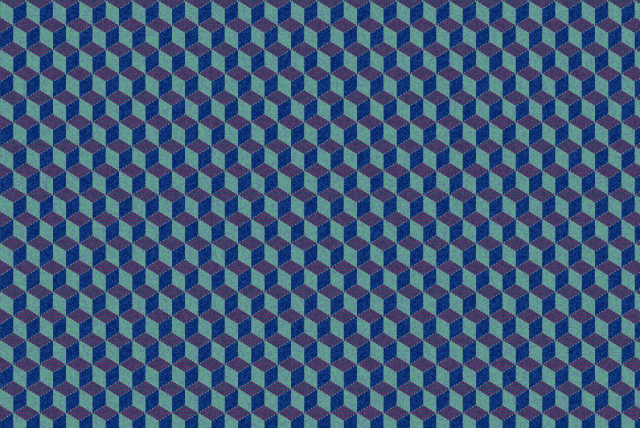
Write a Shadertoy shader that draws this pattern.

```glsl
const float RISE = 0.3055; // half height of a cube's top, in cube widths

float hash(vec2 c) {
    vec3 q = fract(c.xyx * vec3(0.1031, 0.1030, 0.0973));
    q += dot(q, q.yzx + 33.33);
    return fract((q.x + q.y) * q.z);
}

// Offset from the centre of the nearest cube in one of the two staggered lattices
vec2 cubeOffset(vec2 p) {
    vec2 period = vec2(1.0, 6.0 * RISE);
    return mod(p + 0.5 * period, period) - 0.5 * period;
}

vec3 clothColor(vec2 p) {
    vec2 q = cubeOffset(p);
    float staggered = step(2.0 * RISE, abs(q.y) + 2.0 * RISE * abs(q.x));
    if (staggered > 0.5) q = cubeOffset(p - vec2(0.5, 3.0 * RISE));

    // Stitches: one random value per thread crossing
    vec2 stitch = floor(p * vec2(18.0, 20.0));
    float grain = hash(stitch + 400.0);
    float tint = hash(stitch + 731.0);

    // Three faces: striped top, light left side, dark right side
    float ridge = q.y - 2.0 * RISE * abs(q.x);
    vec3 color;
    if (ridge > 0.0) {
        float stripe = step(0.62 - 0.12 * staggered, fract(p.y * 8.0 + 0.25 * grain));
        color = mix(vec3(0.32, 0.20, 0.39), vec3(0.20, 0.27, 0.39), stripe);
        color += (grain - 0.5) * vec3(0.12, 0.06, 0.07);
    } else if (q.x < 0.0) {
        color = mix(vec3(0.40, 0.60, 0.60), vec3(0.38, 0.63, 0.55), step(0.5, tint));
        color = mix(color, vec3(0.34, 0.47, 0.57), step(0.82, grain));
        color += (grain - 0.5) * 0.08;
    } else {
        color = vec3(0.05, 0.19, 0.45) + (grain - 0.5) * vec3(0.08, 0.13, 0.12);
        color += 0.025 * (step(0.5, fract((p.x + p.y) * 7.0)) - 0.5);
    }

    // Dotted seams: slanted edges are brighter than upright ones
    float slope = inversesqrt(1.0 + 4.0 * RISE * RISE);
    float outer = 2.0 * RISE - abs(q.y) - 2.0 * RISE * abs(q.x);
    float slanted = min(abs(ridge), outer) * slope;
    float upright = min(0.5 - abs(q.x), q.y < 0.0 ? abs(q.x) : 1.0);
    float slantedDots = step(slanted, 0.022) * step(0.5, fract(p.x * 10.0));
    float uprightDots = step(upright, 0.018) * step(0.5, fract(p.y * 10.0));
    color = mix(color, vec3(0.56, 0.66, 0.62), 0.6 * slantedDots);
    return mix(color, vec3(0.42, 0.50, 0.50), 0.4 * uprightDots);
}

void mainImage(out vec4 fragColor, in vec2 fragCoord) {
    // Average a 4 x 4 grid of samples to smooth edges and threads
    vec3 sum = vec3(0.0);
    for (int j = 0; j < 4; j++) {
        for (int i = 0; i < 4; i++) {
            vec2 point = fragCoord + (vec2(i, j) - 1.5) / 4.0;
            vec2 p = (point - 0.5 * iResolution.xy) / iResolution.x * 24.2;
            sum += clothColor(p - vec2(-0.1, 1.335));
        }
    }
    fragColor = vec4(sum / 16.0, 1.0);
}
```
